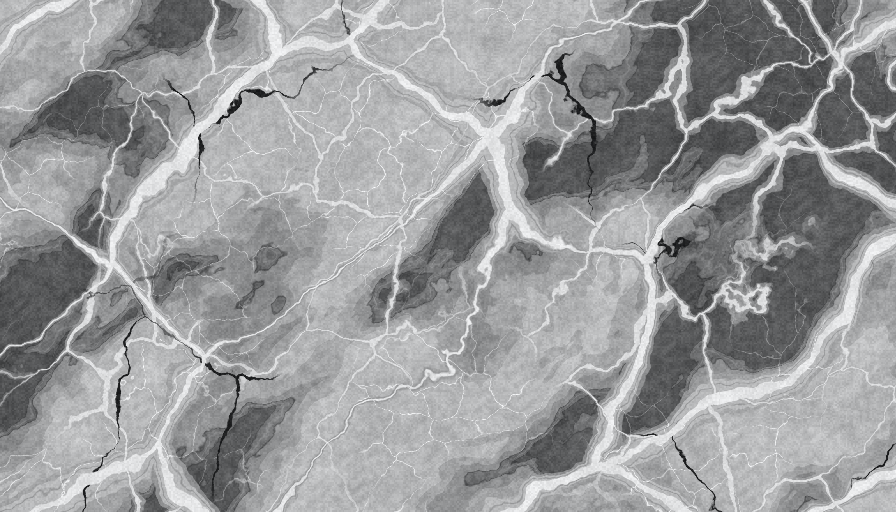
This texture is drawn by a WebGL 2 fragment shader. Its source:

```glsl
#version 300 es
precision highp float;

uniform vec2 u_resolution;
out vec4 fragColor;

float hash(vec2 p) {
    return fract(sin(dot(p, vec2(127.1, 311.7))) * 43758.5453);
}

float noise(vec2 p) {
    vec2 i = floor(p), f = fract(p);
    f = f * f * (3.0 - 2.0 * f);
    return mix(mix(hash(i), hash(i + vec2(1, 0)), f.x),
               mix(hash(i + vec2(0, 1)), hash(i + vec2(1, 1)), f.x), f.y);
}

float fbm(vec2 p) {
    float sum = 0.0, amp = 0.5;
    for (int i = 0; i < 6; i++) {
        sum += amp * noise(p);
        p = mat2(1.6, 1.2, -1.2, 1.6) * p + 7.3;
        amp *= 0.5;
    }
    return sum;
}

vec2 seedPoint(vec2 id) {
    return id + 0.1 + 0.8 * vec2(hash(id), hash(id + 37.7));
}

// Voronoi plates: x = distance to the seam in canvas units, y = plate random
vec2 plates(vec2 p, vec2 scale) {
    p *= scale;
    vec2 cell = floor(p), nearest = vec2(9), nearestId = cell;
    for (int j = -1; j <= 1; j++)
        for (int i = -1; i <= 1; i++) {
            vec2 id = cell + vec2(i, j), r = seedPoint(id) - p;
            if (dot(r, r) < dot(nearest, nearest)) {
                nearest = r;
                nearestId = id;
            }
        }
    float seam = 9.0;
    for (int j = -2; j <= 2; j++)
        for (int i = -2; i <= 2; i++) {
            vec2 r = seedPoint(cell + vec2(i, j)) - p, gap = r - nearest;
            if (dot(gap, gap) > 1e-4)
                seam = min(seam, 0.5 * dot(nearest + r, gap) / length(gap * scale));
        }
    return vec2(seam, hash(nearestId + 5.1));
}

// Antialiased stroke of the given half width
float stroke(float d, float halfWidth, float px) {
    return 1.0 - smoothstep(halfWidth - px, halfWidth + px, d);
}

void main() {
    vec2 p = gl_FragCoord.xy / u_resolution.y;
    float px = 0.6 / u_resolution.y;

    // Diagonal frame, bent by turbulence
    vec2 q = mat2(0.77, -0.64, 0.64, 0.77) * p + vec2(3.1, 5.2);
    vec2 bend = vec2(fbm(q * 4.0), fbm(q * 4.0 + 19.0)) - 0.5;
    vec2 crinkle = vec2(fbm(q * 19.0), fbm(q * 19.0 + 7.0)) - 0.5;
    vec2 w = q + 0.2 * bend + 0.022 * crinkle;
    vec2 plate = plates(w, vec2(1.45, 2.9));

    // Stepped sediment layers with frayed borders
    float h = fbm(w * vec2(2.1, 5.0) + 11.0) + 0.10 * (plate.y - 0.5) + 0.09 * crinkle.x;
    float soft = 0.002 + 1.5 * px;
    float tone = 0.72;
    tone -= 0.08 * smoothstep(-soft, soft, h - 0.41);
    tone -= 0.08 * smoothstep(-soft, soft, h - 0.475);
    tone -= 0.12 * smoothstep(-soft, soft, h - 0.53);
    tone -= 0.10 * smoothstep(-soft, soft, h - 0.58);
    tone -= 0.13 * stroke(abs(h - 0.53), 0.004, soft);
    tone += 0.07 * stroke(abs(h - 0.555), 0.004, soft);
    tone -= 0.08 * stroke(abs(h - 0.58), 0.003, soft);
    tone += 0.14 * (fbm(q * 14.0) - 0.5) + 0.08 * (noise(q * 90.0) - 0.5);

    // Pale banded rims beside the main veins
    float swell = smoothstep(0.25, 0.75, noise(q * 3.5 + 2.0));
    float seam = plate.x;
    float rim = 0.004 + 0.024 * swell * (0.5 + noise(q * 6.0 + 13.0));
    tone = mix(tone, 0.63, 0.75 * stroke(seam, rim * 1.35, px));
    tone = mix(tone, 0.74, 0.9 * stroke(seam, rim, px));
    tone -= 0.12 * stroke(abs(seam - rim * 0.72), 0.0012, px);

    // Hairlines and branching thin veins
    float hair = plates(w + 0.05 * bend.yx + 0.02 * crinkle, vec2(11.0, 14.0)).x;
    tone += 0.24 * stroke(hair, 0.0007, px) * smoothstep(0.45, 0.62, noise(q * 6.0 + 31.0));
    float branch = plates(w + 0.1 * bend.yx + 0.02 * crinkle + 8.0, vec2(3.8, 5.6)).x;
    float branchMask = smoothstep(0.3, 0.5, noise(q * 4.0 + 43.0));
    float branchWidth = 0.0012 + 0.005 * pow(noise(q * 9.0 + 71.0), 2.0);
    tone = mix(tone, 0.69, 0.6 * branchMask * stroke(branch, branchWidth * 2.6, px));
    tone = mix(tone, 0.87, branchMask * stroke(branch, branchWidth, px));

    // Black cracks
    float crack = plates(w + 0.12 * bend.yx + 0.03 * crinkle + 23.0, vec2(2.6, 3.2)).x;
    float crackMask = smoothstep(0.58, 0.68, noise(q * 3.6 + 61.0));
    tone = mix(tone, 0.12, crackMask * stroke(crack, 0.0045 * noise(q * 22.0), px));

    // White vein cores
    float core = 0.0016 + 0.0125 * swell * (0.3 + 0.8 * noise(q * 9.0));
    tone = mix(tone, 0.87 + 0.07 * noise(q * 30.0), 0.97 * stroke(seam, core, px));

    // Stone grain
    tone += 0.075 * (hash(floor(p * 290.0)) - 0.5);
    fragColor = vec4(tone + vec3(-0.004, 0.0, 0.005), 1.0);
}
```
